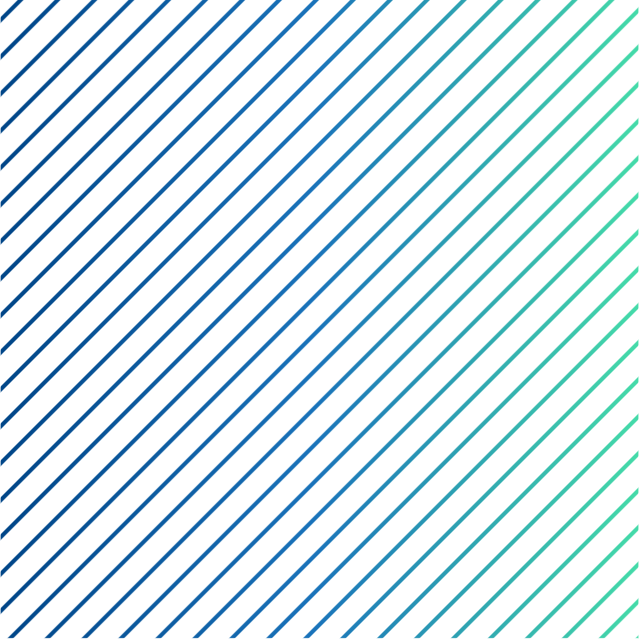
This pattern is drawn by a three.js fragment shader. Its source:

```glsl
varying vec2 vUv;

const float PERIOD = 0.05772;      // spacing of the stripes along either axis
const float FIRST = 0.0322;        // where the first stripe meets the top edge
const float LINE_WIDTH = 0.0064;   // measured across the stripe
const float SOFTNESS = 0.0013;     // half width of the smoothed edge
const vec2 FRAME_MIN = vec2(0.0010, 0.0030);
const vec2 FRAME_MAX = vec2(0.9975, 1.0020);

const vec3 PAPER = vec3(1.0);
const vec3 NAVY = vec3(0.0, 0.27, 0.53);
const vec3 BLUE = vec3(0.10, 0.45, 0.73);
const vec3 MINT = vec3(0.27, 0.86, 0.66);
const float BLUE_STOP = 0.49;

// Horizontal three-stop ink gradient
vec3 inkColor(float x) {
  vec3 cool = mix(NAVY, BLUE, clamp(x / BLUE_STOP, 0.0, 1.0));
  return mix(cool, MINT, clamp((x - BLUE_STOP) / (1.0 - BLUE_STOP), 0.0, 1.0));
}

// Distance to the centre of the nearest rising diagonal
float diagonalDistance(vec2 p) {
  float along = p.x + 1.0 - p.y - FIRST;
  float offset = fract(along / PERIOD + 0.5) - 0.5;
  return abs(offset) * PERIOD * sqrt(0.5);
}

// Signed distance to the frame, negative inside
float frameDistance(vec2 p) {
  vec2 outside = max(FRAME_MIN - p, p - FRAME_MAX);
  return max(outside.x, outside.y);
}

float coverage(float dist) {
  return 1.0 - smoothstep(-SOFTNESS, SOFTNESS, dist);
}

void main() {
  float stripe = coverage(diagonalDistance(vUv) - 0.5 * LINE_WIDTH);
  float ink = stripe * coverage(frameDistance(vUv));
  gl_FragColor = vec4(mix(PAPER, inkColor(vUv.x), ink), 1.0);
}
```
